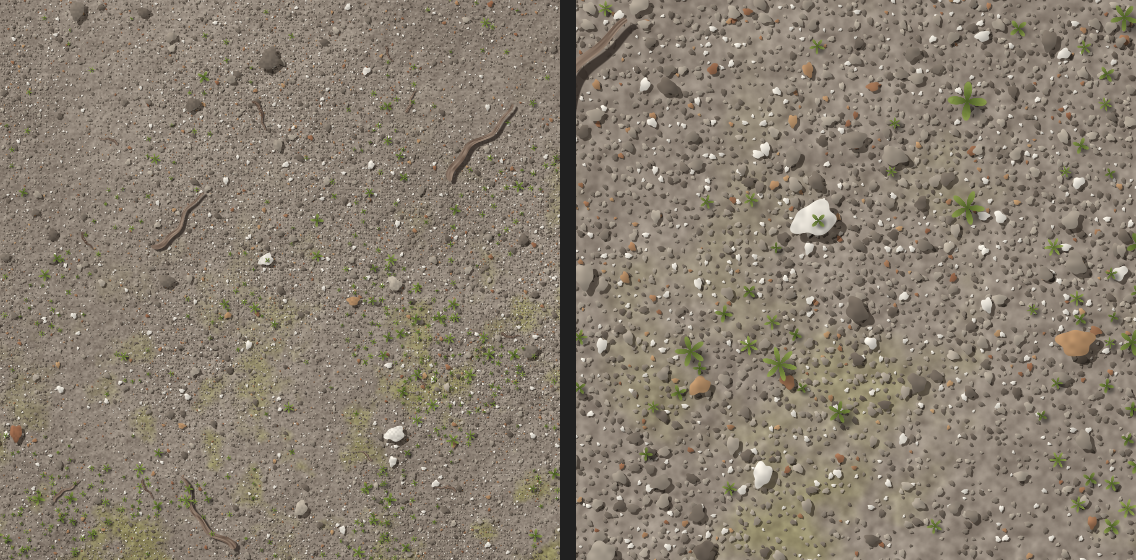
Left, the full canvas; right, a detail of the centre.
Write a WebGL 2 fragment shader that draws this texture.

```glsl
#version 300 es
precision highp float;
// Dry gritty soil in hard sunlight, with pebbles, twigs and small weeds.
uniform vec2 u_resolution;
out vec4 fragColor;

vec2 hash2(vec2 p) {
  return fract(sin(vec2(dot(p, vec2(127.1, 311.7)), dot(p, vec2(269.5, 183.3)))) * 43758.5453);
}

float noise(vec2 p) {
  vec2 i = floor(p), f = fract(p);
  f = f * f * (3.0 - 2.0 * f);
  return mix(mix(hash2(i).x, hash2(i + vec2(1, 0)).x, f.x),
             mix(hash2(i + vec2(0, 1)).x, hash2(i + 1.0).x, f.x), f.y);
}

float fbm(vec2 p) {
  float sum = 0.0, gain = 0.5;
  for (int i = 0; i < 5; i++) {
    sum += gain * noise(p);
    p = mat2(1.6, 1.2, -1.2, 1.6) * p + 7.3;
    gain *= 0.5;
  }
  return sum;
}

mat2 turn(float a) { return mat2(cos(a), sin(a), -sin(a), cos(a)); }

// Distance to an uneven, slightly angular stone outline
float stoneShape(vec2 p, float radius, float angle) {
  p = turn(angle) * p * vec2(0.9, 1.25);
  float a = atan(p.y, p.x + 1e-5);
  return length(p) - radius * (1.0 + 0.13 * sin(3.0 * a + angle * 5.0) + 0.08 * sin(5.0 * a + angle * 9.0));
}

vec3 stoneColor(vec2 pick) {
  vec3 c = mix(vec3(0.40, 0.36, 0.32), vec3(0.70, 0.66, 0.60), pick.x);
  if (pick.y > 0.87) c = vec3(0.87, 0.85, 0.81);
  else if (pick.y < 0.07) c = mix(vec3(0.55, 0.37, 0.27), vec3(0.72, 0.58, 0.42), pick.x);
  return c;
}

// One scattered stone layer; shadows fall to the lower right
void pebbles(inout vec3 color, vec2 uv, float cells, float share, float size, float px) {
  vec2 g = uv * cells;
  float edge = px * cells * 0.7, shadow = 0.0, cover = 0.0;
  vec3 stone = vec3(0.0);
  for (int y = -1; y <= 1; y++) for (int x = -1; x <= 1; x++) {
    vec2 id = floor(g) + vec2(x, y);
    float rough = 0.35 + 1.1 * noise(id / cells * 6.0 + 3.0);
    if (hash2(id + cells + 171.0).x > share * rough) continue;
    vec2 place = hash2(id + cells), kind = hash2(id + cells + 57.0), pick = hash2(id + cells + 113.0);
    vec2 d = g - id - 0.2 - 0.6 * place;
    float radius = size * mix(0.4, 1.0, kind.x * kind.x), angle = 6.28 * kind.y;
    float body = 1.0 - smoothstep(-edge, edge, stoneShape(d, radius, angle));
    float shade = stoneShape(d - vec2(0.5, -0.45) * radius, radius, angle);
    shadow = max(shadow, 1.0 - smoothstep(-edge, edge, shade));
    if (body > cover) {
      cover = body;
      float facing = dot(d / radius, vec2(-0.65, 0.75));
      float grain = noise(uv * 280.0) - 0.5;
      stone = stoneColor(pick) * (0.98 + 0.17 * facing + 0.18 * grain);
    }
  }
  color = mix(color, color * vec3(0.50, 0.48, 0.46), shadow * 0.9);
  color = mix(color, stone, cover);
}

// Bent, tapering twig: signed distance in x, position along and across in yz
vec3 twig(vec2 p, float reach, float angle, float bend) {
  p = turn(angle) * p;
  float s = p.x / reach;
  p.y += reach * (0.16 * sin(2.6 * s + bend) + 0.04 * sin(8.0 * s + bend * 3.0));
  float width = (0.0009 + 0.045 * reach) * (1.0 - 0.5 * clamp(s, -1.0, 1.0));
  return vec3(length(p - vec2(clamp(p.x, -reach, reach), 0.0)) - width, p.x, p.y / width);
}

void twigs(inout vec3 color, vec2 uv, float px) {
  for (int i = 0; i < 14; i++) {
    vec2 place = hash2(vec2(i, 4.7)), kind = hash2(vec2(i, 31.3));
    float reach = i < 3 ? 0.045 + 0.04 * kind.x : 0.01 + 0.018 * kind.x;
    float angle = 6.28 * kind.y, bend = 6.28 * kind.x;
    vec2 p = uv - 0.06 - 0.88 * place;
    float shade = twig(p - vec2(0.09, -0.06) * reach, reach, angle, bend).x;
    vec3 body = twig(p, reach, angle, bend);
    color = mix(color, vec3(0.20, 0.17, 0.15), 0.85 * (1.0 - smoothstep(-px, px, shade)));
    float bark = noise(vec2(body.y * 90.0, body.z * 2.5) + float(i) * 9.0);
    vec3 wood = mix(vec3(0.28, 0.21, 0.17), vec3(0.66, 0.58, 0.51), 0.65 * bark + 0.35 * kind.y);
    color = mix(color, wood, 1.0 - smoothstep(-px * 0.7, px * 0.7, body.x));
  }
}

// Leafy rosettes, denser in the lower right
void weeds(inout vec3 color, vec2 uv, float cells, float share, float px) {
  vec2 g = uv * cells;
  for (int y = -1; y <= 1; y++) for (int x = -1; x <= 1; x++) {
    vec2 id = floor(g) + vec2(x, y), at = id / cells;
    vec2 place = hash2(id + cells + 211.0), kind = hash2(id + cells + 307.0);
    float zone = 0.08 + smoothstep(0.1, 0.9, 0.45 * at.x + 0.8 - at.y);
    zone *= smoothstep(0.4, 0.8, noise(at * 9.0 + 20.0));
    if (hash2(id + cells + 401.0).y > share * zone) continue;
    vec2 d = g - id - 0.2 - 0.6 * place;
    float a = atan(d.y, d.x + 1e-5) + 6.28 * kind.x;
    float radius = mix(0.2, 0.42, kind.y) * (0.55 + 0.45 * cos(a * floor(4.0 + 3.0 * kind.x)));
    float edge = px * cells, r = length(d);
    float shade = length(d - vec2(0.13, -0.13)) - 0.2;
    color *= 1.0 - 0.4 * (1.0 - smoothstep(-0.12, 0.12, shade));
    vec3 leaf = mix(vec3(0.24, 0.32, 0.10), vec3(0.57, 0.65, 0.30), clamp(r * 2.2 + 0.3 * kind.x, 0.0, 1.0));
    color = mix(color, leaf, 0.9 * (1.0 - smoothstep(-edge, edge, r - radius)));
  }
}

void main() {
  vec2 uv = gl_FragCoord.xy / u_resolution;
  float px = 1.0 / u_resolution.y;
  vec2 sun = vec2(-0.65, 0.75);
  // Soil tone: broad patches, sunlit clods, fine grit
  float clods = fbm(uv * 22.0) - fbm(uv * 22.0 + sun * 0.3);
  float crumbs = fbm(uv * 95.0) - fbm(uv * 95.0 + sun * 0.45);
  float tone = 0.66 + 0.7 * (fbm(uv * 4.0) - 0.5) + 0.7 * clods + 0.95 * crumbs;
  tone += 0.5 * (noise(uv * 330.0) - 0.5);
  vec3 color = mix(vec3(0.43, 0.385, 0.345), vec3(0.64, 0.595, 0.545), tone);
  // Olive moss film
  float moss = smoothstep(0.5, 0.75, fbm(uv * 16.0 + 40.0)) * smoothstep(0.2, 0.9, 0.4 * uv.x + 0.8 - uv.y);
  color = mix(color, color * vec3(1.02, 1.06, 0.80), moss);
  // Stones from grit to cobbles
  float cells = 215.0, share = 0.62, size = 0.45;
  for (int i = 0; i < 5; i++) {
    pebbles(color, uv, floor(cells), share, size, px);
    cells *= 0.49; share *= 0.51; size *= 0.91;
  }
  twigs(color, uv, px);
  weeds(color, uv, 34.0, 0.35, px);
  weeds(color, uv, 70.0, 0.40, px);
  fragColor = vec4(clamp(color, 0.0, 1.0), 1.0);
}
```
